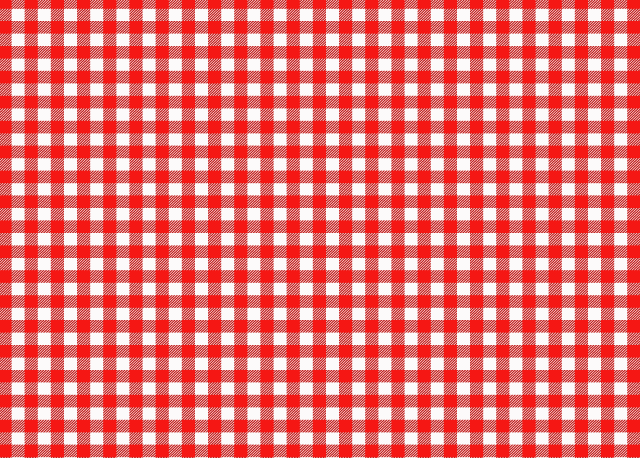
Give the GLSL for this pattern, as a Shadertoy shader.

```glsl
// Red and white gingham: two sets of stripes cross to give solid red squares,
// white squares and squares of fine diagonal twill where only one stripe runs.
// Each pixel averages a grid of samples, so edges and twill stay smooth.

const vec2 REPEATS = vec2(24.43, 18.38);

vec3 gingham(vec2 uv) {
    // Repeat coordinates, counted from the upper left corner
    vec2 cell = vec2(uv.x, 1.0 - uv.y) * REPEATS + vec2(0.06, 0.155);
    vec2 stripe = 1.0 - step(0.505, fract(cell));

    // Twill lines rise to the right, ten to a repeat
    float gap = step(0.63, fract((cell.x + cell.y) * 10.0));
    vec3 twill = mix(vec3(0.76, 0.08, 0.08), vec3(0.98, 0.96, 0.95), gap);

    // No stripe, one stripe, or two stripes crossing
    vec3 cloth = mix(vec3(0.99, 0.98, 0.98), twill, max(stripe.x, stripe.y));
    return mix(cloth, vec3(0.96, 0.09, 0.08), stripe.x * stripe.y);
}

void mainImage(out vec4 fragColor, in vec2 fragCoord) {
    const int SAMPLES = 5;
    vec3 sum = vec3(0.0);
    for (int j = 0; j < SAMPLES; j++) {
        for (int i = 0; i < SAMPLES; i++) {
            vec2 offset = (vec2(i, j) + 0.5) / float(SAMPLES) - 0.5;
            sum += gingham((fragCoord + offset) / iResolution.xy);
        }
    }
    fragColor = vec4(sum / float(SAMPLES * SAMPLES), 1.0);
}
```
